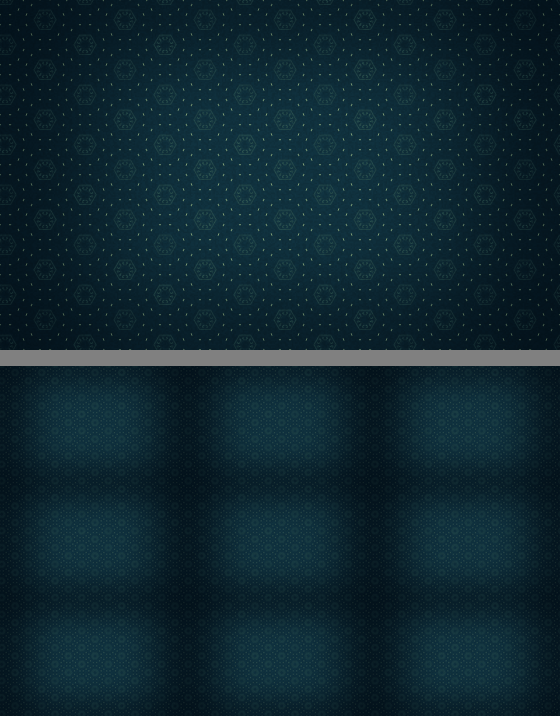
Top, the tile; bottom, the same tile 3 across and 3 down.
A Shadertoy shader for this pattern:

```glsl
const vec2 REPEATS = vec2(7.0, 7.0);
const vec2 ANCHOR = vec2(0.509, 0.515);
const vec2 GRAIN_CELLS = vec2(400.0, 250.0);
const float GRAIN_AMOUNT = 0.16;
const float WEAR = 0.25;

// Lengths in units of the vertical spacing between medallions
const float HEX_APOTHEM = 0.192;
const float HEX_HALF_WIDTH = 0.010;
const float RING_RADIUS = 0.085;
const vec2 DASH_CENTER = vec2(0.40, 0.11);
const vec2 DASH_HALF_SIZE = vec2(0.0085, 0.022);

const vec3 EDGE_COLOR = vec3(0.008, 0.060, 0.095);
const vec3 GLOW_COLOR = vec3(0.062, 0.192, 0.242);
const vec3 HEX_COLOR = vec3(0.23, 0.39, 0.34);
const vec3 DASH_COLOR = vec3(0.62, 0.74, 0.52);

const float PI = 3.14159265;
const float SECTOR = PI / 3.0;

float hash(vec2 p) {
    return fract(sin(dot(p, vec2(127.1, 311.7))) * 43758.5453);
}

float wrappedNoise(vec2 p, vec2 period) {
    vec2 cell = floor(p);
    vec2 f = fract(p);
    f = f * f * (3.0 - 2.0 * f);
    vec2 lo = mod(cell, period);
    vec2 hi = mod(cell + 1.0, period);
    return mix(mix(hash(lo), hash(vec2(hi.x, lo.y)), f.x),
               mix(hash(vec2(lo.x, hi.y)), hash(hi), f.x), f.y);
}

// Sixfold mirror: x runs along the nearest axis, y away from it
vec2 foldSixfold(vec2 p, float axis) {
    float angle = mod(atan(p.y, p.x) - axis + 0.5 * SECTOR, SECTOR) - 0.5 * SECTOR;
    return length(p) * vec2(cos(angle), abs(sin(angle)));
}

float boxDistance(vec2 p, vec2 halfSize) {
    vec2 d = abs(p) - halfSize;
    return length(max(d, 0.0)) + min(max(d.x, d.y), 0.0);
}

float segmentDistance(vec2 p, vec2 a, vec2 b) {
    vec2 ab = b - a;
    return length(p - a - ab * clamp(dot(p - a, ab) / dot(ab, ab), 0.0, 1.0));
}

float coverage(float d, float pixel) {
    return clamp(0.5 - d / pixel, 0.0, 1.0);
}

float medallion(vec2 p, float pixel) {
    vec2 side = foldSixfold(p, 0.5 * SECTOR);
    vec2 corner = foldSixfold(p, 0.0);
    float outline = coverage(abs(side.x - HEX_APOTHEM) - HEX_HALF_WIDTH, pixel);
    float inset = coverage(abs(side.x - HEX_APOTHEM + 0.028) - 0.004, pixel);
    float leaf = segmentDistance(corner, vec2(0.105, 0.036), vec2(0.140, 0.022)) - 0.010;
    float tick = segmentDistance(corner, vec2(0.142, 0.052), vec2(0.156, 0.034)) - 0.007;
    float ring = coverage(abs(length(p) - RING_RADIUS) - 0.005, pixel);
    float ink = max(0.50 * outline, 0.18 * inset);
    ink = max(ink, 0.65 * coverage(min(leaf, tick), pixel));
    return max(ink, 0.16 * ring);
}

void mainImage(out vec4 fragColor, in vec2 fragCoord) {
    vec2 uv = fragCoord / iResolution.xy;
    float pixel = REPEATS.y / iResolution.y;

    // Staggered lattice: nearest of the corner and centre points
    float cellWidth = iResolution.x / iResolution.y * REPEATS.y / REPEATS.x;
    vec2 regular = vec2(sqrt(3.0), 1.0);
    vec2 grid = (uv - ANCHOR) * REPEATS;
    vec2 idA = round(grid);
    vec2 idB = floor(grid) + 0.5;
    vec2 localA = (grid - idA) * regular;
    vec2 localB = (grid - idB) * regular;
    bool useA = dot(localA, localA) < dot(localB, localB);
    vec2 local = useA ? localA : localB;
    vec2 id = mod(useA ? idA : idB, REPEATS);

    // Periodic vignette
    vec2 wave = 0.5 + 0.5 * cos(2.0 * PI * uv);
    vec2 falloff = mix(vec2(1.0), vec2(0.20, 0.45), wave * wave);
    float light = falloff.x * falloff.y;
    vec3 color = mix(EDGE_COLOR, GLOW_COLOR, light);

    // Woven grain
    float grain = wrappedNoise(uv * GRAIN_CELLS, GRAIN_CELLS) - 0.5;
    color *= 1.0 + GRAIN_AMOUNT * grain;

    // Medallions, each slightly worn
    vec2 medallionPos = local * vec2(cellWidth / regular.x, 1.0);
    float strength = (1.0 - WEAR * hash(id + 3.0)) * (1.0 + 0.5 * grain);
    float ink = medallion(medallionPos, pixel) * strength * mix(0.45, 1.0, light);
    color = mix(color, HEX_COLOR, ink);

    // Twelve dashes around each medallion
    vec2 dashPos = foldSixfold(local, 0.5 * SECTOR) - DASH_CENTER;
    float dash = coverage(boxDistance(dashPos, DASH_HALF_SIZE), pixel);
    color = mix(color, DASH_COLOR, dash * mix(0.45, 0.9, light));

    fragColor = vec4(color, 1.0);
}
```
